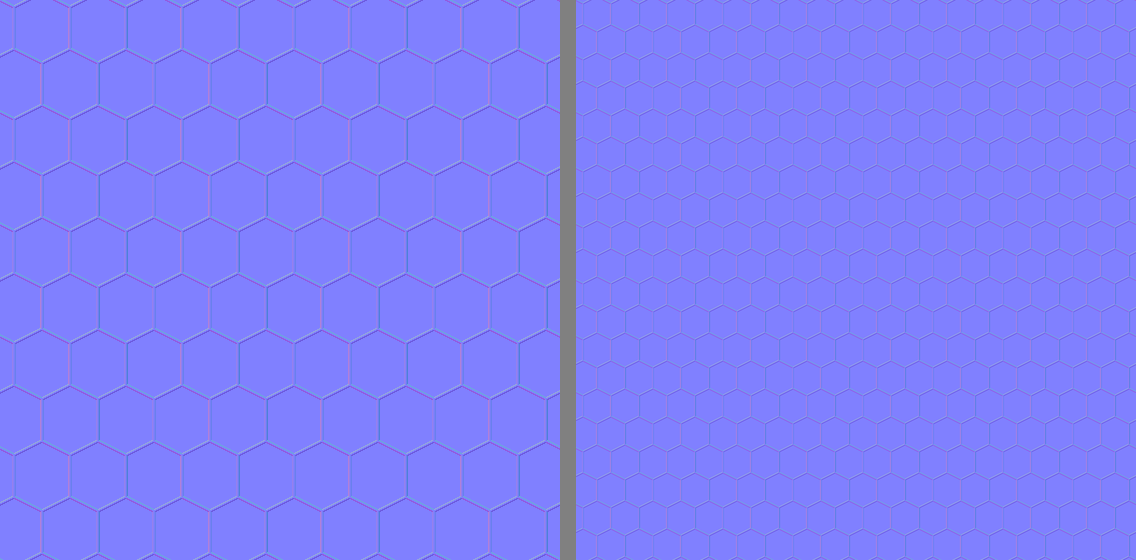
Left: one tile. Right: repeated 2 by 2.
A Shadertoy shader for this texture map:

```glsl
// Tiling normal map of flat hexagonal tiles with thin bevelled rims around narrow grooves.

const float CELLS = 10.0;           // tiles across and rows up (whole, even)
const float GROOVE_HALF = 0.0205;   // tile border to middle of the bevel, in cells
const float UPRIGHT_WIDTH = 0.0088; // bevel width of upright rims, in cells
const float SLANT_WIDTH = 0.0074;   // bevel width of slanted rims, in cells
const float BEVEL_TILT = 1.34;      // radians away from the surface normal
const float FAINT_RIM = 0.45;       // strength of the weakest upright rims
const float RIM_CYCLE = 5.0;        // half cells after which rim strength repeats
const float SOFTNESS = 1.2;         // edge filter width, in pixels

const vec2 ROW_START = vec2(0.25, 0.5);  // centre of the first tile
const vec2 ROW_STEP = vec2(0.5, 1.0);    // from a tile to its upper neighbour
const vec2 LATTICE = vec2(1.0, 2.0);     // period of the staggered rows

// Offset from the nearest centre of one rectangular lattice.
vec2 latticeOffset(vec2 p, vec2 origin) {
    return mod(p - origin + 0.5 * LATTICE, LATTICE) - 0.5 * LATTICE;
}

// Offset from the centre of the tile that contains p.
vec2 tileOffset(vec2 p) {
    vec2 a = latticeOffset(p, ROW_START);
    vec2 b = latticeOffset(p, ROW_START + ROW_STEP);
    return dot(a, a) < dot(b, b) ? a : b;
}

// Share of a filter-wide interval around d that the bevel covers.
float bevelCoverage(float d, float width, float filterWidth) {
    float low = max(d - 0.5 * filterWidth, GROOVE_HALF - 0.5 * width);
    float high = min(d + 0.5 * filterWidth, GROOVE_HALF + 0.5 * width);
    return max(high - low, 0.0) / filterWidth;
}

// Upright rims fade in a regular cycle, left and right sides out of step.
float uprightStrength(float edgeX, float side) {
    float index = round(2.0 * (edgeX - ROW_START.x));
    float phase = fract(index / RIM_CYCLE);
    float peak = 0.5 - 0.2 * side;
    return mix(1.0, FAINT_RIM, smoothstep(0.15, 0.25, abs(phase - peak)));
}

void mainImage(out vec4 fragColor, in vec2 fragCoord) {
    vec2 p = fragCoord / iResolution.xy * CELLS;
    float filterWidth = SOFTNESS * CELLS / min(iResolution.x, iResolution.y);

    // Distances to the upright and slanted borders
    vec2 q = tileOffset(p);
    vec2 side = vec2(q.x < 0.0 ? -1.0 : 1.0, q.y < 0.0 ? -1.0 : 1.0);
    vec2 slant = normalize(ROW_STEP);
    float uprightDist = 0.5 - abs(q.x);
    float slantDist = 0.5 * length(ROW_STEP) - dot(abs(q), slant);

    // Nearest rim: outward direction and strength
    bool upright = uprightDist < slantDist;
    vec2 outward = side * (upright ? vec2(1.0, 0.0) : slant);
    float edgeX = p.x - q.x + 0.5 * side.x;
    float strength = upright ? uprightStrength(edgeX, side.x) : 1.0;
    float width = upright ? UPRIGHT_WIDTH : SLANT_WIDTH;
    float cover = strength * bevelCoverage(min(uprightDist, slantDist), width, filterWidth);

    // Encode the normal with green pointing down
    vec3 rim = vec3(vec2(outward.x, -outward.y) * sin(BEVEL_TILT), cos(BEVEL_TILT));
    vec3 normal = mix(vec3(0.0, 0.0, 1.0), rim, cover);
    fragColor = vec4(0.5 + 0.5 * normal, 1.0);
}
```
